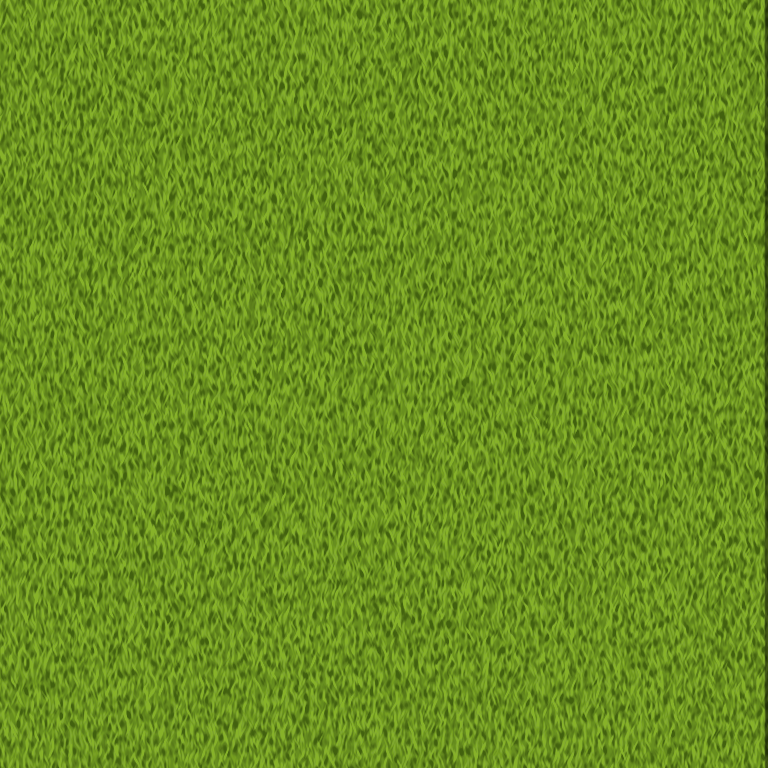
A WebGL 2 fragment shader for this texture:

```glsl
#version 300 es
precision highp float;
// Dense short turf: scattered soft dark pockets and thin leaning bright blades
// are summed as cellular noise, then the summed height is turned into an even
// tone that walks along a ramp of six greens.

uniform vec2 u_resolution;
out vec4 fragColor;

// Cells across and up the canvas
const vec2 POCKET_GRID = vec2(160.0, 92.0);
const vec2 BLADE_GRID = vec2(132.0, 76.0);

// Half width and half height of a feature, in cells
const vec2 POCKET_SIZE = vec2(0.65, 0.75);
const vec2 BLADE_SIZE = vec2(0.32, 0.90);
const float POCKET_LEAN = 0.40;
const float BLADE_LEAN = 0.78;

// Strength of the weakest feature; the strongest is 1
const float WEAKEST = 0.2;

// Height statistics used to spread the tones evenly
const float HEIGHT_MEAN = 0.04;
const float TONE_GAIN = 3.8;

// Gentle sideways bending of the blades
const float BEND_AMOUNT = 0.0005;

// Shaded strip along the right border
const float BORDER_WIDTH = 0.004;
const float BORDER_SHADE = 0.50;

// Greens from shade to light, each with its place on the tone scale
const int TONES = 6;
const vec3 GREEN[TONES] = vec3[TONES](
    vec3(0.26, 0.38, 0.06), vec3(0.35, 0.48, 0.10), vec3(0.40, 0.55, 0.12),
    vec3(0.46, 0.62, 0.12), vec3(0.49, 0.64, 0.19), vec3(0.53, 0.70, 0.16));
const float PLACE[TONES] = float[TONES](0.035, 0.18, 0.435, 0.67, 0.825, 0.945);

// Four random values in 0..1 for one cell of one layer
vec4 hash4(vec2 cell, float layer) {
    vec4 h = fract(vec4(cell.xyx, cell.y + layer) * vec4(0.1031, 0.1030, 0.0973, 0.1099)
                   + layer * 0.317);
    h += dot(h, h.wzxy + 33.33);
    return fract((h.xxyz + h.yzzw) * h.zywx);
}

// Sum of leaning, soft-edged ellipses, one at a random spot in each cell
float scatter(vec2 uv, vec2 grid, vec2 size, float lean, float layer) {
    vec2 p = uv * grid + layer * vec2(0.37, 0.61);
    vec2 home = floor(p);
    float sum = 0.0;
    for (int j = -1; j <= 1; j++) {
        for (int i = -1; i <= 1; i++) {
            vec2 cell = home + vec2(i, j);
            vec4 rnd = hash4(cell + 7.0, layer);
            vec2 d = p - cell - rnd.xy;
            d.x -= d.y * lean * (2.0 * rnd.z - 1.0);
            d /= size;
            float body = max(1.0 - dot(d, d), 0.0);
            sum += mix(WEAKEST, 1.0, rnd.w) * body * body;
        }
    }
    return sum;
}

// Layered sines that curve the vertical strands
vec2 bend(vec2 uv) {
    float sway = sin(uv.y * 211.0 + 2.0 * sin(uv.x * 97.0))
               + 0.6 * sin(uv.y * 373.0 - uv.x * 163.0);
    return uv + vec2(BEND_AMOUNT * sway, 0.0);
}

vec3 greenRamp(float tone) {
    vec3 colour = GREEN[0];
    for (int i = 1; i < TONES; i++) {
        float step01 = clamp((tone - PLACE[i - 1]) / (PLACE[i] - PLACE[i - 1]), 0.0, 1.0);
        colour = mix(colour, GREEN[i], step01);
    }
    return colour;
}

void main() {
    vec2 uv = gl_FragCoord.xy / u_resolution;
    vec2 turf = bend(uv);

    // Blades rise, pockets sink
    float height = scatter(turf, BLADE_GRID, BLADE_SIZE, BLADE_LEAN, 1.0)
                 + scatter(turf, BLADE_GRID, BLADE_SIZE, BLADE_LEAN, 2.0)
                 - scatter(turf, POCKET_GRID, POCKET_SIZE, POCKET_LEAN, 3.0);

    // Logistic curve evens out the shares of the tones
    float tone = 1.0 / (1.0 + exp(-TONE_GAIN * (height - HEIGHT_MEAN)));
    vec3 colour = greenRamp(tone);

    // Border shade with a one-pixel soft edge
    float soft = 1.0 / u_resolution.x;
    float border = smoothstep(-soft, soft, uv.x - 1.0 + BORDER_WIDTH);
    colour *= mix(1.0, BORDER_SHADE, border);

    fragColor = vec4(colour, 1.0);
}
```
